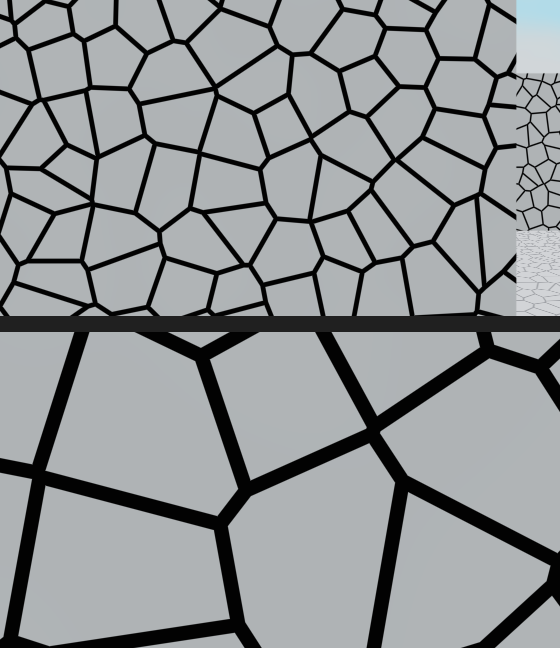
Top: the whole. Bottom: its middle third, enlarged.
A Shadertoy shader for this pattern:

```glsl
const vec3 PANEL_GREY = vec3(0.688, 0.704, 0.712);
const vec3 LINE_BLACK = vec3(0.008);
const vec3 FLOOR_WHITE = vec3(0.825, 0.832, 0.842);
const vec3 FLOOR_LINE = vec3(0.60, 0.61, 0.63);
const vec3 SKY_BLUE = vec3(0.70, 0.86, 0.91);
const vec3 SKY_HAZE = vec3(0.82, 0.84, 0.85);

const float PANEL_EDGE = 0.922;   // share of the canvas width
const float WALL_TOP = 0.768;     // heights in canvas heights
const float WALL_BASE = 0.27;
const float HORIZON = 0.46;

// Integer hash: two values in 0..1 per lattice point
vec2 hash2(vec2 cell) {
    uvec2 q = uvec2(ivec2(cell) + 4096);
    q = q * 1664525u + 1013904223u;
    q.x += q.y * 1664525u;
    q.y += q.x * 1664525u;
    q ^= q >> 16u;
    q.x += q.y * 1664525u;
    q.y += q.x * 1664525u;
    q ^= q >> 16u;
    return vec2(q & 65535u) / 65535.0;
}

float gradientDot(vec2 cell, vec2 offset) {
    return dot(hash2(cell) * 2.0 - 1.0, offset);
}

float gradientNoise(vec2 p) {
    vec2 i = floor(p), f = p - i;
    vec2 u = f * f * f * (f * (f * 6.0 - 15.0) + 10.0);
    vec2 e = vec2(1.0, 0.0);
    return mix(mix(gradientDot(i, f), gradientDot(i + e, f - e), u.x),
               mix(gradientDot(i + e.yx, f - e.yx), gradientDot(i + 1.0, f - 1.0), u.x), u.y);
}

// Exact distance to the nearest border between Voronoi cells
float cellBorder(vec2 p) {
    vec2 home = floor(p), nearest = vec2(0.0);
    float best = 100.0;
    for (int y = -2; y <= 2; y++)
    for (int x = -2; x <= 2; x++) {
        vec2 cell = home + vec2(x, y);
        vec2 r = cell + hash2(cell) - p;
        if (dot(r, r) < best) {
            best = dot(r, r);
            nearest = r;
        }
    }
    float border = 100.0;
    for (int y = -3; y <= 3; y++)
    for (int x = -3; x <= 3; x++) {
        vec2 cell = home + vec2(x, y);
        vec2 r = cell + hash2(cell) - p;
        vec2 gap = r - nearest;
        if (dot(gap, gap) > 1e-5)
            border = min(border, dot(0.5 * (r + nearest), normalize(gap)));
    }
    return border;
}

// Line coverage; size, half width and blur are in the units of p
float cellLines(vec2 p, float size, float halfWidth, float blur) {
    float d = cellBorder(p / size) * size;
    return 1.0 - smoothstep(halfWidth - blur, halfWidth + blur, d);
}

vec3 panelColor(vec2 p, float size, float halfWidth, float blur) {
    vec3 base = PANEL_GREY + 0.006 * gradientNoise(p * 3.0);
    return mix(base, LINE_BLACK, cellLines(p, size, halfWidth, blur));
}

vec3 skyColor(vec2 p) {
    float height = smoothstep(WALL_TOP + 0.06, 1.0, p.y);
    float cloud = gradientNoise(p * vec2(7.0, 10.0));
    return mix(SKY_HAZE, SKY_BLUE, clamp(height + 0.5 * cloud, 0.0, 1.0));
}

// Paving seen in perspective below the horizon
vec3 floorColor(vec2 p, float center, float pixel) {
    float drop = max(HORIZON - p.y, 0.05);
    vec2 ground = vec2((p.x - center) / drop, 1.0 / drop);
    float lines = cellLines(ground, 0.15, 0.005, 1.2 * pixel / drop);
    return mix(FLOOR_WHITE, FLOOR_LINE, lines);
}

vec3 backgroundColor(vec2 p, float center, float pixel) {
    vec3 wall = panelColor(p + vec2(5.3, 2.1), 0.054, 0.0023, 0.75 * pixel);
    vec3 ground = floorColor(p, center, pixel);
    vec3 color = mix(ground, wall, smoothstep(-pixel, pixel, p.y - WALL_BASE));
    return mix(color, skyColor(p), smoothstep(-pixel, pixel, p.y - WALL_TOP));
}

void mainImage(out vec4 fragColor, in vec2 fragCoord) {
    float pixel = 1.0 / iResolution.y;
    float aspect = iResolution.x * pixel;
    vec2 p = fragCoord * pixel;
    float edge = PANEL_EDGE * aspect;

    // Near panel on the left, distant scene in the strip on the right
    vec3 near = panelColor(p, 0.168, 0.0076, 0.75 * pixel);
    vec3 far = backgroundColor(p, aspect * 0.8, pixel);
    vec3 color = mix(near, far, smoothstep(-pixel, pixel, p.x - edge));
    fragColor = vec4(color, 1.0);
}
```
